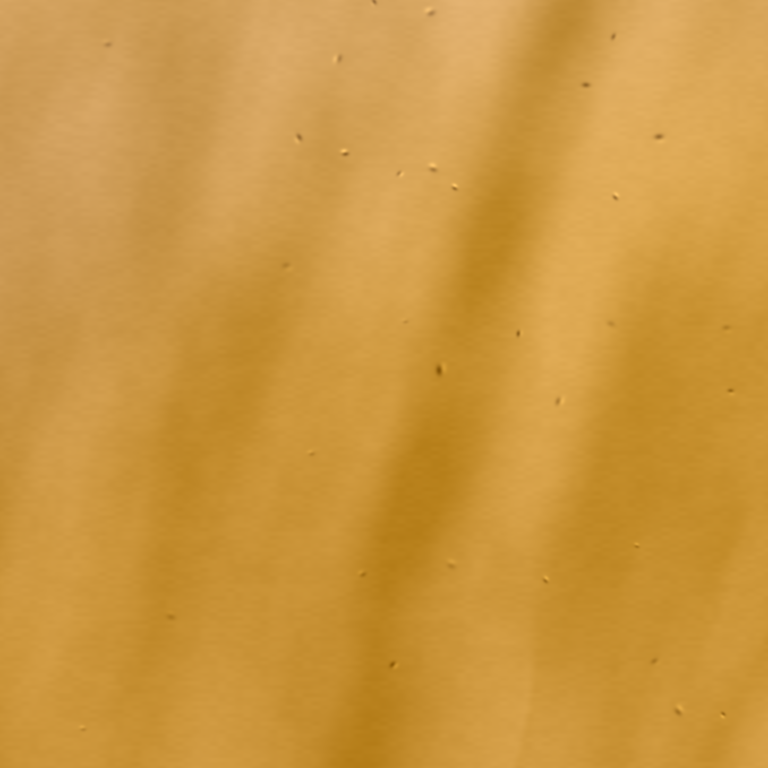
Give the GLSL for this texture, as a Shadertoy shader.

```glsl
#define AMBER vec3(0.782, 0.568, 0.205)
#define SAND vec3(0.797, 0.602, 0.335)
#define TONE_RANGE vec3(0.058, 0.061, 0.086)
#define LEAN 0.30
#define STREAK_SCALE vec2(8.5, 2.5)
#define STREAK_CONTRAST 2.5
#define BAND_CENTER 0.445
#define BAND_WIDTH 0.050
#define SPECK_CELLS 9.0
#define SPECK_CHANCE 0.42
#define SPECK_SIZE 0.0034
#define GRAIN 0.017

float hash(vec2 p) {
    return fract(sin(dot(p, vec2(127.1, 311.7))) * 43758.5453);
}

float noise(vec2 p) {
    vec2 i = floor(p), f = fract(p);
    f = f * f * f * (f * (f * 6.0 - 15.0) + 10.0);
    return mix(mix(hash(i), hash(i + vec2(1, 0)), f.x),
               mix(hash(i + vec2(0, 1)), hash(i + vec2(1, 1)), f.x), f.y);
}

float fbm(vec2 p) {
    float sum = 0.0, weight = 0.55;
    for (int i = 0; i < 4; i++) {
        sum += weight * (noise(p) - 0.5);
        p = mat2(1.75, 0.35, -0.35, 1.75) * p + 17.3;
        weight *= 0.46;
    }
    return sum;
}

float bell(float x, float width) {
    return exp(-x * x / (width * width));
}

// Soft leaning streaks, negative in the dark bands
float streaks(vec2 uv) {
    float across = uv.x - LEAN * uv.y + 0.05 * (noise(uv * 3.0 + 5.0) - 0.5);
    vec2 p = vec2(across, uv.y);
    float tone = 0.22 + STREAK_CONTRAST * fbm(p * STREAK_SCALE + 31.0);
    tone += 0.9 * fbm(uv * vec2(7.0, 5.0) + 47.0);
    float patches = 0.35 + 0.95 * noise(vec2(across * 4.0, uv.y * 6.0) + 9.0);
    tone -= 0.95 * patches * bell(across - BAND_CENTER, BAND_WIDTH);
    tone -= 0.50 * patches * bell(across - 0.17, 0.055);
    tone += 0.60 * bell(across - 0.33, 0.055) * smoothstep(0.2, 0.9, uv.y);
    tone += 0.75 * bell(across - 0.54, 0.07) * smoothstep(0.3, 1.0, uv.y);

    // Pale cloud at the lower left
    tone += 0.5 * bell(length((uv - vec2(0.13, 0.28)) * vec2(1.0, 0.6)), 0.10);

    // Crisper folds toward the lower right
    float fold = noise(vec2(across * 13.0, uv.y * 3.5) + 71.0);
    float corner = smoothstep(0.4, 0.8, uv.x) * smoothstep(0.5, 0.15, uv.y);
    return tone + 0.6 * corner * (smoothstep(0.35, 0.6, fold) - 0.6);
}

// Tiny pits, each with a shaded side and a lit rim
float specks(vec2 uv) {
    vec2 cell = floor(uv * SPECK_CELLS);
    float shade = 0.0;
    for (int y = -1; y <= 1; y++) {
        for (int x = -1; x <= 1; x++) {
            vec2 id = cell + vec2(x, y);
            vec2 center = (id + vec2(hash(id + 3.1), hash(id + 8.7))) / SPECK_CELLS;
            float angle = 6.2832 * hash(id + 14.2);
            vec2 axis = vec2(cos(angle), sin(angle));
            vec2 d = uv - center;
            float size = SPECK_SIZE * mix(0.6, 1.2, hash(id + 21.5));
            d = vec2(dot(d, axis), 0.65 * dot(d, vec2(-axis.y, axis.x))) / size;
            float present = step(hash(id + 40.3), SPECK_CHANCE);
            float strength = present * mix(0.08, 0.27, hash(id + 55.9));
            float rim = 0.9 * hash(id + 62.4);
            vec2 lit = d - vec2(1.5, 0.4);
            shade += strength * (rim * exp(-dot(lit, lit)) - exp(-dot(d, d)));
        }
    }
    return shade;
}

void mainImage(out vec4 fragColor, in vec2 fragCoord) {
    vec2 uv = fragCoord / iResolution.y;

    // Pale sand at the upper left, deeper amber below
    float drift = uv.y - 0.35 * uv.x + 0.25 * (noise(uv * 2.5 + 2.0) - 0.5);
    vec3 color = mix(AMBER, SAND, smoothstep(0.2, 0.85, drift));

    // Golden light toward the upper right
    color += vec3(0.022, 0.024, 0.015) * smoothstep(0.5, 1.5, uv.x + uv.y);

    color += TONE_RANGE * clamp(streaks(uv), -1.2, 1.2);

    // Faint grain, slightly stretched sideways
    color += GRAIN * (noise(uv * vec2(90.0, 190.0)) - 0.5);
    color += 0.6 * GRAIN * (noise(uv * vec2(35.0, 60.0) + 4.0) - 0.5);

    color += specks(uv) * vec3(1.0, 0.9, 0.6);
    fragColor = vec4(clamp(color, 0.0, 1.0), 1.0);
}
```
